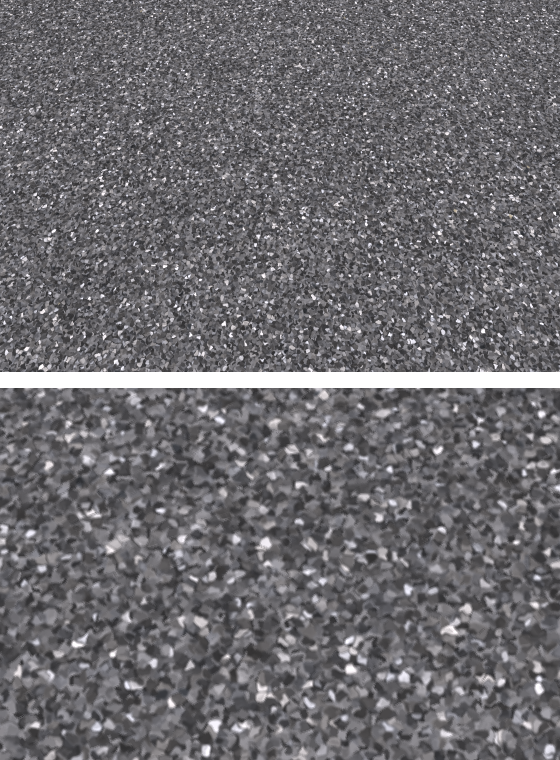
Top, the full canvas; bottom, a detail of the centre.
This texture is drawn by a Shadertoy shader. Its source:

```glsl
// Worn grey asphalt with pale and dark stone chips, receding gently from the viewer.

// Integer hash: three random values in 0..1 for a grid cell.
vec3 hash3(vec2 cell, uint seed) {
    uvec3 v = uvec3(uvec2(ivec2(cell)), seed) * 1664525u + 1013904223u;
    v.x += v.y * v.z; v.y += v.z * v.x; v.z += v.x * v.y;
    v ^= v >> 16u;
    v.x += v.y * v.z; v.y += v.z * v.x; v.z += v.x * v.y;
    return vec3(v >> 8u) / 16777216.0;
}

// Smooth noise, two channels.
vec2 valueNoise(vec2 p) {
    vec2 i = floor(p), f = fract(p);
    f *= f * (3.0 - 2.0 * f);
    return mix(mix(hash3(i, 9u).xy, hash3(i + vec2(1, 0), 9u).xy, f.x),
               mix(hash3(i + vec2(0, 1), 9u).xy, hash3(i + 1.0, 9u).xy, f.x), f.y);
}

// Angular grains: nearest distance, gap to the next grain, and the grain's cell.
vec4 grains(vec2 p, uint seed) {
    vec2 base = floor(p), nearestCell = base;
    float nearest = 9.0, second = 9.0;
    for (int y = -1; y <= 1; y++)
    for (int x = -1; x <= 1; x++) {
        vec2 cell = base + vec2(x, y);
        float d = length(cell + hash3(cell, seed).xy - p);
        if (d < nearest) { second = nearest; nearest = d; nearestCell = cell; }
        else second = min(second, d);
    }
    return vec4(nearest, second - nearest, nearestCell);
}

vec3 asphalt(vec2 uv, float aspect) {
    // Ground plane: grains shrink and flatten towards the top.
    float depth = 2.25 - uv.y;
    vec2 ground = 205.0 * vec2(uv.x - 0.5 * aspect, 2.05) / depth;
    ground += 0.7 * valueNoise(ground * 1.6);

    // Fine binder between the stones.
    vec4 fine = grains(ground * 1.7 + 31.0, 1u);
    float shade = 0.2 + 0.4 * hash3(fine.zw, 2u).x;
    vec3 tint = vec3(1.0, 0.985, 1.02);

    // Stone chips of uneven size, mostly mid grey with a few near white.
    vec4 chip = grains(ground, 3u);
    vec3 chipRandom = hash3(chip.zw, 4u);
    if (chipRandom.y < 0.65) {
        float tone = chipRandom.x;
        float chipShade = 0.21 + 0.33 * tone + 0.44 * pow(tone, 5.0);
        chipShade *= 0.87 + 0.26 * hash3(fine.zw, 5u).y;
        float size = 0.25 + 0.4 * chipRandom.z;
        float body = smoothstep(0.0, 0.25, chip.y)
                   * (1.0 - smoothstep(size, size + 0.25, chip.x));
        shade = mix(shade * 0.93, chipShade, body);
        tint += (chipRandom.z - 0.5) * vec3(0.04, 0.01, -0.04);
    }

    // Sparse larger stones: dark blue-grey, pale, or tan.
    vec4 large = grains(ground * 0.5 + 7.0, 6u);
    vec3 largeRandom = hash3(large.zw, 7u);
    float radius = 0.15 + 0.14 * largeRandom.z;
    float largeBody = (1.0 - smoothstep(radius - 0.08, radius + 0.08, large.x))
                    * step(0.96, largeRandom.x);
    float largeShade = largeRandom.y < 0.6 ? 0.22 : 0.64;
    vec3 largeTint = largeRandom.y < 0.6 ? vec3(0.97, 1.0, 1.08)
                   : largeRandom.y > 0.95 ? vec3(1.07, 1.0, 0.88) : tint;
    shade = mix(shade, largeShade + 0.15 * (chipRandom.x - 0.5), largeBody);
    tint = mix(tint, largeTint, largeBody);

    // Faint broad wear.
    return shade * tint * (0.985 + 0.04 * valueNoise(uv * 5.0 + 3.0).x);
}

void mainImage(out vec4 fragColor, in vec2 fragCoord) {
    // A small spiral of samples softens the grain edges.
    float aspect = iResolution.x / iResolution.y;
    vec3 color = vec3(0.0);
    for (int i = 0; i < 8; i++) {
        float angle = 2.4 * float(i);
        float radius = 0.0015 * sqrt((float(i) + 0.5) / 8.0);
        vec2 offset = radius * vec2(cos(angle), sin(angle));
        color += asphalt(fragCoord / iResolution.y + offset, aspect);
    }
    fragColor = vec4(clamp(color / 8.0, 0.0, 1.0), 1.0);
}
```
